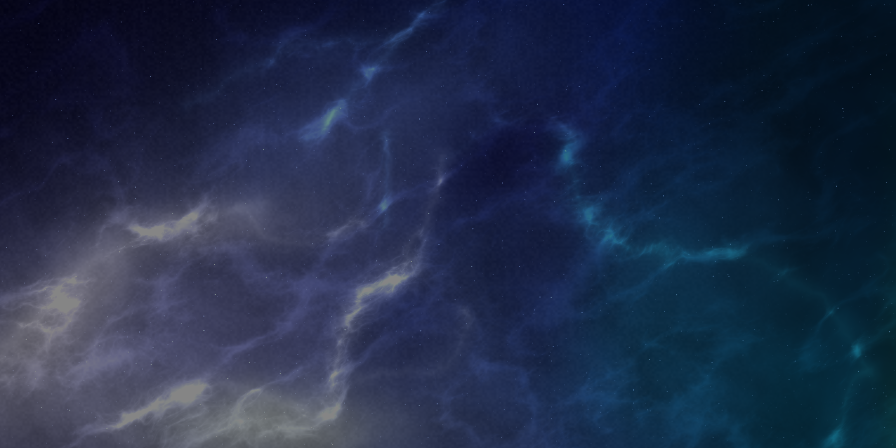
This texture is drawn by a Shadertoy shader. Its source:

```glsl
// A dim nebula: violet-white clouds on the left, navy dust in the middle, teal
// gas on the right. Soft elliptical washes set the colours, noise-warped curves
// carry glowing filaments, and hashed cells scatter faint stars.

float hash(vec2 p) {
    return fract(sin(dot(p, vec2(127.1, 311.7))) * 43758.5453);
}

float valueNoise(vec2 p) {
    vec2 cell = floor(p), f = fract(p);
    f = f * f * (3.0 - 2.0 * f);
    return mix(mix(hash(cell), hash(cell + vec2(1, 0)), f.x),
               mix(hash(cell + vec2(0, 1)), hash(cell + vec2(1, 1)), f.x), f.y);
}

mat2 rotation(float a) {
    return mat2(cos(a), sin(a), -sin(a), cos(a));
}

float fbm(vec2 p) {
    float sum = 0.0, amp = 0.5;
    for (int i = 0; i < 5; i++) {
        sum += amp * valueNoise(p);
        p = rotation(0.6) * p * 2.03 + 7.3;
        amp *= 0.5;
    }
    return sum;
}

// Sharp crests where each noise octave crosses its middle value
float ridges(vec2 p) {
    float sum = 0.0, amp = 0.5;
    for (int i = 0; i < 5; i++) {
        float crest = 1.0 - abs(2.0 * valueNoise(p) - 1.0);
        sum += amp * crest * crest;
        p = rotation(0.8) * p * 2.1 + 3.7;
        amp *= 0.55;
    }
    return sum;
}

vec2 warp(vec2 p, float scale, float amount) {
    return p + amount * (vec2(fbm(p * scale), fbm(p * scale + 19.0)) - 0.48);
}

float blob(vec2 p, vec2 centre, vec2 radius, float angle) {
    vec2 q = rotation(-angle) * (p - centre) / radius;
    return exp(-dot(q, q));
}

float segmentDistance(vec2 p, vec2 a, vec2 b) {
    vec2 ab = b - a;
    return length(p - a - ab * clamp(dot(p - a, ab) / dot(ab, ab), 0.0, 1.0));
}

// Glow around a quadratic curve, with a soft halo and a tight core
float filament(vec2 p, vec2 a, vec2 b, vec2 c, float width) {
    float d = 9.0;
    vec2 last = a;
    for (int i = 1; i <= 10; i++) {
        float t = float(i) / 10.0;
        vec2 next = mix(mix(a, b, t), mix(b, c, t), t);
        d = min(d, segmentDistance(p, last, next));
        last = next;
    }
    d /= width;
    return 0.6 * exp(-d * d) + 0.4 * exp(-d * d * 12.0);
}

float stars(vec2 p, float density, float pixel) {
    vec2 cell = floor(p * density);
    vec2 spot = 0.2 + 0.6 * vec2(hash(cell + 3.1), hash(cell + 8.7));
    float d = length(fract(p * density) - spot) / density;
    float size = max(0.0022, 0.7 * pixel);
    return smoothstep(size, 0.0, d) * pow(hash(cell), 9.0);
}

vec3 washes(vec2 p) {
    vec3 c = mix(vec3(0.025, 0.025, 0.11), vec3(0.015, 0.05, 0.21), smoothstep(0.3, 1.3, p.x));
    c = mix(c, vec3(0.01, 0.07, 0.13), smoothstep(1.3, 1.75, p.x));
    c = mix(c, vec3(0.14, 0.19, 0.35), 0.9 * blob(p, vec2(0.75, 0.65), vec2(0.45, 0.25), 0.4));
    c = mix(c, vec3(0.17, 0.21, 0.36), blob(p, vec2(1.0, 0.1), vec2(0.5, 0.5), 0.0));
    c = mix(c, vec3(0.25, 0.26, 0.40), blob(p, vec2(0.3, 0.25), vec2(0.65, 0.35), 0.3));
    c = mix(c, vec3(0.32, 0.32, 0.41), 0.8 * blob(p, vec2(0.1, 0.1), vec2(0.4, 0.3), 0.2));
    c = mix(c, vec3(0.44, 0.43, 0.47), 0.8 * blob(p, vec2(0.12, 0.28), vec2(0.27, 0.11), 0.8));
    c = mix(c, vec3(0.36, 0.36, 0.44), 0.7 * blob(p, vec2(0.46, 0.51), vec2(0.24, 0.07), 0.15));
    c = mix(c, vec3(0.46, 0.48, 0.48), 0.9 * blob(p, vec2(0.58, 0.04), vec2(0.28, 0.1), -0.1));
    c = mix(c, vec3(0.06, 0.23, 0.34), 0.9 * blob(p, vec2(1.48, 0.2), vec2(0.28, 0.42), 0.2));
    c = mix(c, vec3(0.02, 0.18, 0.25), 0.9 * blob(p, vec2(1.82, 0.1), vec2(0.25, 0.32), 0.3));
    c = mix(c, vec3(0.09, 0.12, 0.27), 0.8 * blob(p, vec2(1.2, 0.42), vec2(0.15, 0.3), 0.0));
    c = mix(c, vec3(0.05, 0.06, 0.19), 0.9 * blob(p, vec2(1.13, 0.65), vec2(0.18, 0.1), 0.6));
    c = mix(c, vec3(0.12, 0.15, 0.30), 0.8 * blob(p, vec2(0.92, 0.28), vec2(0.11, 0.13), -0.5));
    return mix(c, vec3(0.04, 0.2, 0.2), 0.7 * blob(p, vec2(2.03, 0.1), vec2(0.07, 0.5), 0.0));
}

void mainImage(out vec4 fragColor, in vec2 fragCoord) {
    vec2 p = fragCoord / iResolution.y;
    vec2 cloud = warp(p, 4.0, 0.12);
    vec2 fine = warp(warp(p, 7.0, 0.06), 22.0, 0.035);
    float crest = ridges(rotation(-0.5) * cloud * vec2(5.0, 9.0));
    float wisps = smoothstep(0.4, 0.95, crest);
    vec3 colour = washes(cloud) * (0.78 + 0.45 * fbm(cloud * 9.0));

    // Pale filaments over the bright clouds
    float pale = 0.8 * filament(fine, vec2(-0.05, 0.15), vec2(0.2, 0.5), vec2(0.56, 0.53), 0.045);
    pale += 0.5 * filament(fine, vec2(0.52, 0.53), vec2(0.6, 0.38), vec2(0.8, 0.5), 0.02);
    pale += filament(fine, vec2(0.755, 0.1), vec2(0.77, 0.35), vec2(0.9, 0.39), 0.035);
    pale += 0.7 * filament(fine, vec2(0.87, 0.34), vec2(0.94, 0.45), vec2(0.985, 0.66), 0.025);
    pale += 0.6 * filament(fine, vec2(0.26, 0.05), vec2(0.45, 0.2), vec2(0.76, 0.05), 0.035);
    pale += 0.4 * filament(fine, vec2(0.82, 0.16), vec2(1.06, 0.18), vec2(1.03, 0.31), 0.02);
    colour += vec3(0.23, 0.23, 0.2) * pale * (0.4 + 0.9 * wisps);

    // Blue streaks above, teal threads to the right
    float blue = filament(fine, vec2(1.0, 1.02), vec2(0.84, 0.82), vec2(0.7, 0.7), 0.022);
    blue += filament(fine, vec2(0.86, 0.7), vec2(0.85, 0.6), vec2(0.86, 0.49), 0.014);
    blue += 0.7 * filament(fine, vec2(0.42, 0.76), vec2(0.6, 0.92), vec2(0.88, 0.9), 0.025);
    blue += 0.4 * filament(fine, vec2(0.99, 0.65), vec2(1.2, 0.84), vec2(1.29, 0.68), 0.02);
    float teal = filament(fine, vec2(1.28, 0.66), vec2(1.29, 0.42), vec2(1.48, 0.45), 0.035);
    teal += 0.7 * filament(fine, vec2(1.46, 0.44), vec2(1.86, 0.45), vec2(1.93, 0.15), 0.03);
    teal += 0.7 * filament(fine, vec2(1.94, 0.17), vec2(1.85, 0.12), vec2(1.87, 0.0), 0.025);
    colour += vec3(0.1, 0.17, 0.23) * blue * (0.35 + wisps);
    colour += vec3(0.04, 0.17, 0.18) * teal * (0.35 + wisps);

    // Wisps in the lit gas, then grain and stars
    colour *= 0.93 + 0.3 * wisps;
    colour += 0.025 * (valueNoise(p * 190.0) - 0.5) * smoothstep(2.0, 1.2, p.x);
    float pixel = 1.0 / iResolution.y;
    colour += vec3(0.3, 0.36, 0.45) * (stars(p, 28.0, pixel) + 0.5 * stars(p + 5.0, 55.0, pixel));
    fragColor = vec4(clamp(colour, 0.0, 0.52), 1.0);
}
```
